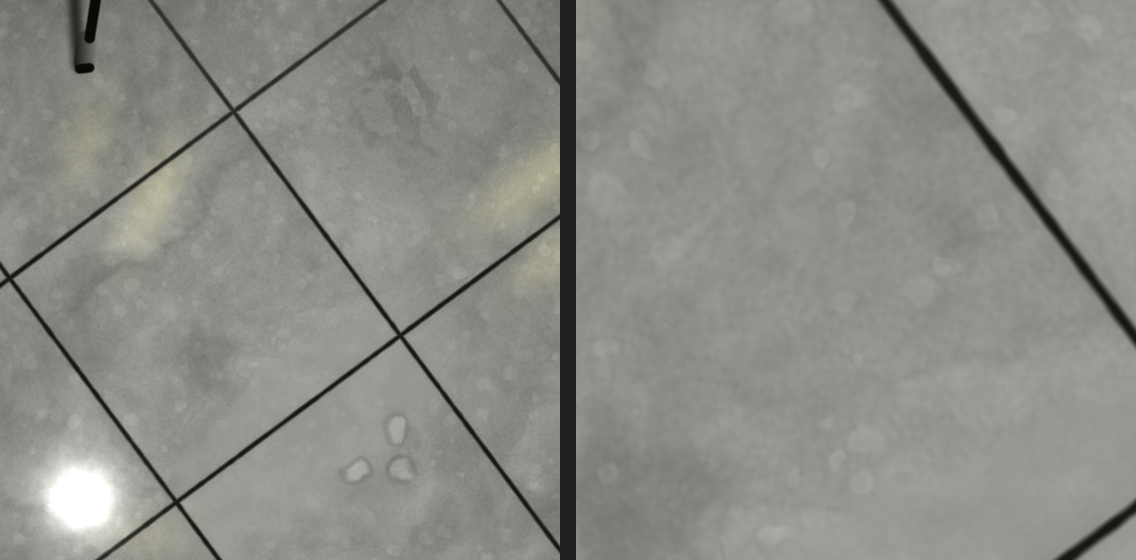
Left, the full canvas; right, a detail of the centre.
Reproduce this texture procedurally as a WebGL 1 fragment shader.

```glsl
precision highp float;
// Grey stone floor tiles laid on a rotated square grid with thin dark grout.
// Layered value noise gives each tile its own clouding, veins and flecks; lamp
// glare, pale yellow reflections and a small furniture foot lie on top.
uniform vec2 u_resolution;

const float TILE_SIZE = 0.4985;              // side of one tile
const vec2 GRID_CORNER = vec2(0.315, 0.103); // one grout crossing
const vec2 GRID_AXIS = vec2(0.802, 0.597);   // direction of the tile rows
const float GROUT_HALF = 0.0030;
const float GROUT_BLUR = 0.0022;
const float FLECK_CELLS = 15.0;              // fleck cells per tile side
const vec3 STONE_TINT = vec3(1.0, 0.998, 0.962);
const vec3 GROUT_DARK = vec3(0.095, 0.09, 0.08);
const vec3 GROUT_FADED = vec3(0.19, 0.19, 0.18);
const vec3 SHEEN_TINT = vec3(0.15, 0.15, 0.075);
const vec3 FOOT_BLACK = vec3(0.035, 0.035, 0.03);
const vec3 FOOT_METAL = vec3(0.34, 0.34, 0.32);
const vec2 LAMP = vec2(0.146, 0.108);

float hash(vec2 p) {
  vec3 h = fract(vec3(p.xyx) * 0.1031);
  h += dot(h, h.yzx + 33.33);
  return fract((h.x + h.y) * h.z);
}

vec2 hash2(vec2 p) { return vec2(hash(p), hash(p + 41.7)); }

float noise(vec2 p) {
  vec2 i = floor(p), f = fract(p);
  f = f * f * (3.0 - 2.0 * f);
  return mix(mix(hash(i), hash(i + vec2(1, 0)), f.x),
             mix(hash(i + vec2(0, 1)), hash(i + 1.0), f.x), f.y);
}

float fbm(vec2 p) {
  float sum = 0.0, amp = 0.5;
  for (int i = 0; i < 5; i++) {
    sum += amp * noise(p);
    p = mat2(1.6, 1.2, -1.2, 1.6) * p + 5.3;
    amp *= 0.5;
  }
  return sum / 0.97;
}

// Soft elliptical spot, one at its centre
float spot(vec2 p, vec2 centre, vec2 radius) {
  vec2 d = (p - centre) / radius;
  return exp(-dot(d, d));
}

// Soft spot stretched along a unit direction
float streak(vec2 p, vec2 centre, vec2 dir, vec2 radius) {
  vec2 d = p - centre;
  return spot(vec2(dot(d, dir), dot(d, vec2(-dir.y, dir.x))), vec2(0.0), radius);
}

float segment(vec2 p, vec2 a, vec2 b) {
  vec2 d = b - a;
  return length(p - a - d * clamp(dot(p - a, d) / dot(d, d), 0.0, 1.0));
}

// Scattered irregular pale flecks
float flecks(vec2 p) {
  float sum = 0.0;
  vec2 cell = floor(p);
  for (int j = -1; j <= 1; j++)
    for (int i = -1; i <= 1; i++) {
      vec2 c = cell + vec2(i, j);
      float r = 0.12 + 0.33 * hash(c + 9.1);
      float d = length(p - c - hash2(c)) + 0.25 * (noise(p * 4.0) - 0.5);
      sum += step(0.7, hash(c + 3.7)) * (1.0 - smoothstep(r * 0.6, r, d));
    }
  return min(sum, 1.0);
}

// Brightness offset of the stone; q counts tiles
float stone(vec2 q) {
  vec2 s = q + 13.0 * hash2(floor(q) + 20.0);
  vec2 warp = vec2(fbm(s * 3.0), fbm(s * 3.0 + 17.0)) - 0.5;
  float cloud = fbm(s * vec2(2.2, 3.2) + 1.6 * warp);
  float fine = fbm(s * 15.0 + 3.0 * warp);
  vec2 w = q + 0.22 * warp + 0.04 * (fine - 0.5);
  float v = 0.13 * (cloud - 0.5) + 0.11 * (fine - 0.5) + 0.035 * (noise(s * 130.0) - 0.5);
  v -= 0.03 * smoothstep(0.045, 0.0, abs(cloud - 0.47)) * smoothstep(0.4, 0.65, fine);
  v += 0.035 * flecks(s * FLECK_CELLS);
  // Blotches, a ragged vein and a smooth pale band
  float speck = smoothstep(0.42, 0.62, fine);
  v -= 0.10 * speck * spot(w, vec2(1.54, 0.68), vec2(0.25, 0.20));
  v -= 0.055 * spot(w, vec2(0.35, 0.35), vec2(0.16, 0.11));
  v -= 0.045 * spot(w, vec2(0.18, 0.78), vec2(0.22, 0.12));
  v -= 0.055 * spot(w, vec2(0.55, 0.79), vec2(0.45, 0.022));
  float band = smoothstep(0.18, 0.15, w.y) * smoothstep(-0.42, -0.2, w.y)
             * smoothstep(-0.1, 0.1, w.x) * smoothstep(1.35, 1.0, w.x);
  v = mix(v, 0.025 + 0.3 * v, 0.75 * band);
  v += 0.05 * spot(w, vec2(0.70, -0.49), vec2(0.13, 0.10));
  // Shell-like chips, each with a dark rim
  for (int i = 0; i < 3; i++) {
    float a = 0.65 + 2.1 * float(i);
    float d = length(w - vec2(0.71, -0.31) - vec2(0.12, 0.08) * vec2(cos(a), sin(a)));
    v += 0.07 * smoothstep(0.042, 0.025, d) - 0.06 * spot(vec2(d, 0.0), vec2(0.048, 0.0), vec2(0.012));
  }
  return v;
}

void main() {
  vec2 p = gl_FragCoord.xy / u_resolution;
  float px = 1.0 / u_resolution.y;
  vec2 r = p - GRID_CORNER;
  vec2 q = vec2(dot(r, GRID_AXIS), dot(r, vec2(-GRID_AXIS.y, GRID_AXIS.x))) / TILE_SIZE;

  // Stone under uneven room light
  vec2 fall = p - vec2(0.5, 0.35);
  vec3 col = STONE_TINT * (0.588 - 0.2 * dot(fall, fall) + stone(q));

  // Grout
  vec2 g = (0.5 - abs(fract(q) - 0.5)) * TILE_SIZE;
  float edge = min(g.x, g.y) + 0.0012 * (noise(q * 45.0) - 0.5);
  float grout = 1.0 - smoothstep(GROUT_HALF - GROUT_BLUR, GROUT_HALF + GROUT_BLUR + px, edge);
  col *= 1.0 - 0.12 * exp(-edge / 0.005);
  col = mix(col, mix(GROUT_DARK, GROUT_FADED, smoothstep(0.5, 1.0, p.y)), grout);

  // Yellow reflections
  float sheen = streak(p, vec2(0.275, 0.65), vec2(0.40, 0.917), vec2(0.11, 0.04))
    + 0.6 * streak(p, vec2(0.155, 0.75), vec2(0.30, 0.954), vec2(0.10, 0.045))
    + 1.1 * streak(p, vec2(0.96, 0.68), vec2(0.80, 0.60), vec2(0.13, 0.045))
    + 0.8 * streak(p, vec2(0.99, 0.54), vec2(0.80, 0.60), vec2(0.09, 0.04))
    + 0.5 * spot(p, vec2(0.26, 0.04), vec2(0.08, 0.05));
  col += SHEEN_TINT * sheen * (1.0 - 0.8 * grout);

  // Lamp glare, broken up by the rippled glaze
  float ripple = 0.55 + 0.9 * fbm(p * 55.0);
  col += 0.75 * spot(p, LAMP, vec2(0.048)) + 0.3 * ripple * spot(p, LAMP, vec2(0.088));

  // Furniture foot: shadow, rod, metal shoe and dark cap
  col *= 1.0 - 0.65 * smoothstep(0.022, 0.0, segment(p, vec2(0.132, 1.02), vec2(0.140, 0.885)));
  float soft = 0.003 + px;
  float shoe = segment(p, vec2(0.155, 0.927), vec2(0.151, 0.888)) - 0.016;
  float cap = segment(p, vec2(0.142, 0.877), vec2(0.160, 0.879)) - 0.006;
  float rod = segment(p, vec2(0.174, 1.02), vec2(0.160, 0.932)) - 0.007;
  col = mix(col, FOOT_METAL * (0.55 + 28.0 * (p.x - 0.142)), smoothstep(soft, 0.0, shoe));
  col = mix(col, FOOT_BLACK, smoothstep(soft, 0.0, min(cap, rod)));

  gl_FragColor = vec4(clamp(col, 0.0, 1.0), 1.0);
}
```
